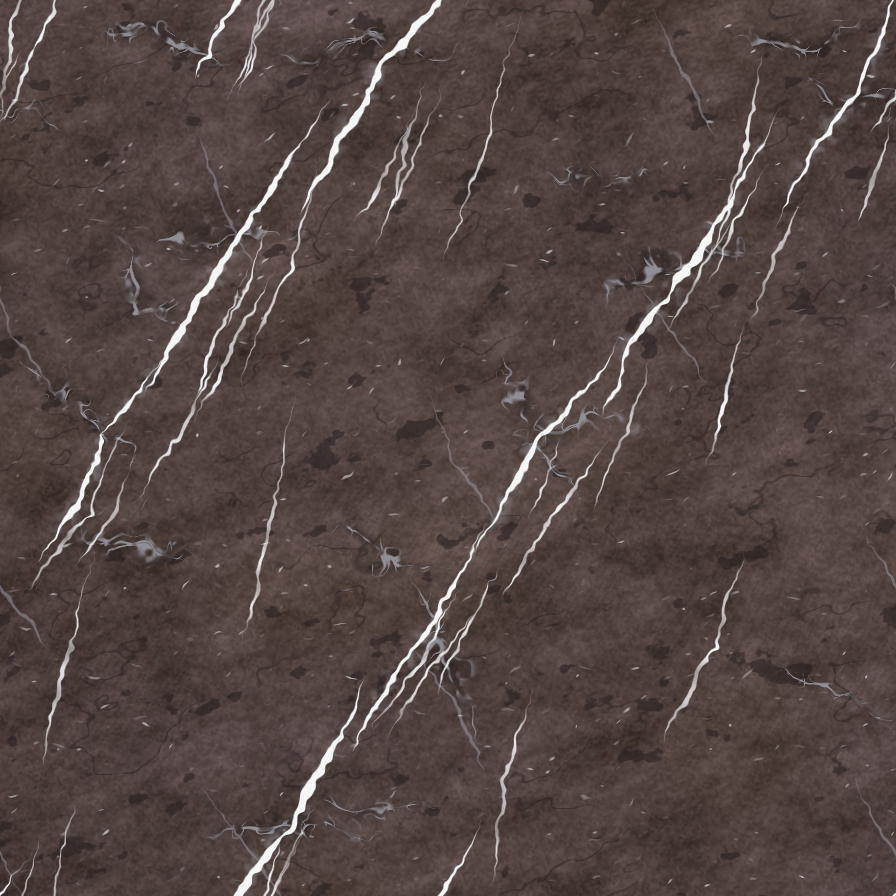
Give the GLSL for this texture, as a Shadertoy shader.

```glsl
// Dark brown marble: a grainy ground with fine dark cracks and pale flecks,
// crossed by two diagonal bands of white blades, thin steep veins and curly
// grey threads. Every vein is a tapered, noise-bent segment placed by hash.

const vec3 DARK_BROWN  = vec3(0.22, 0.172, 0.152);
const vec3 LIGHT_BROWN = vec3(0.42, 0.357, 0.35);
const vec3 CRACK_COLOR = vec3(0.14, 0.115, 0.115);
const vec3 GREY_VEIN   = vec3(0.57, 0.56, 0.59);
const vec3 WHITE_VEIN  = vec3(0.96, 0.965, 0.965);
const vec2 BAND_DIR    = vec2(0.606, 0.795);
const vec2 BAND_A      = vec2(0.04, 0.41);
const vec2 BAND_B      = vec2(0.23, -0.02);
const float BLADE_STEP = 0.26;
const float WIGGLE     = 0.011;
const float HALO_WIDTH = 0.014;
const int BLADES = 8;
const int BRANCHES = 3;
const int LOOSE_VEINS = 9;

float hash(vec2 p) { return fract(sin(dot(p, vec2(127.1, 311.7))) * 43758.5453); }

// Four random values from one hash
vec4 random4(float i) { return fract(hash(vec2(i + 3.0, 8.0)) * vec4(1.0, 17.3, 91.7, 371.1)); }

float noise(vec2 p) {
    vec2 c = floor(p), f = fract(p);
    f = f * f * (3.0 - 2.0 * f);
    return mix(mix(hash(c), hash(c + vec2(1, 0)), f.x),
               mix(hash(c + vec2(0, 1)), hash(c + vec2(1, 1)), f.x), f.y);
}

vec2 noise2(vec2 p) { return vec2(noise(p), noise(p + 57.3)) - 0.5; }

mat2 turn(float a) { return mat2(cos(a), -sin(a), sin(a), cos(a)); }

float fbm(vec2 p) {
    const mat2 OCTAVE = mat2(1.67, -1.15, 1.15, 1.67);
    float sum = 0.0, amp = 0.53;
    for (int i = 0; i < 4; i++) {
        sum += amp * noise(p);
        p = OCTAVE * p + 11.7;
        amp *= 0.5;
    }
    return sum;
}

// Even spread of points over the canvas
vec2 scatter(float i) { return fract(vec2(0.7549, 0.5698) * i + 0.3); }

// Tapered ragged segment wrapping at the borders: x is the core, y its halo
vec2 vein(vec2 p, vec2 centre, float angle, float halfLen, float halfWidth, float seed) {
    vec2 d = turn(angle) * (fract(p - centre + 0.5) - 0.5);
    if (abs(d.x) > halfLen || abs(d.y) > 0.03) return vec2(0.0);
    float s = seed * 7.31, t = d.x / halfLen;
    float fine = noise(vec2(d.x * 110.0, s));
    d.y += WIGGLE * (1.6 * noise(vec2(d.x * 10.0, s)) + 0.7 * noise(vec2(d.x * 38.0, s))
                   + 0.3 * fine - 1.3);
    float taper = (1.0 - t * t) * (1.0 - 0.5 * t);
    float w = halfWidth * taper * (0.1 + 0.8 * noise(vec2(d.x * 22.0, s + 9.0)) + 0.6 * fine);
    float soft = max(1.0 / iResolution.y, 0.0015);
    float core = clamp((w - abs(d.y)) / soft + 0.5, 0.0, 1.0) * clamp(2.0 * w / soft, 0.0, 1.0);
    return vec2(core, clamp(1.3 * taper - abs(d.y) / HALO_WIDTH, 0.0, 1.0));
}

// Small tilted chips, one at most per cell
float flecks(vec2 p, float cells) {
    vec2 id = floor(p * cells);
    if (hash(id + cells) > 0.36) return 0.0;
    vec2 centre = 0.3 + 0.4 * vec2(hash(id + 5.1), hash(id + 9.7));
    vec2 q = turn(0.35 + 1.4 * (hash(id + 2.3) - 0.5)) * (fract(p * cells) - centre) / cells;
    vec2 size = vec2(mix(0.06, 0.17, hash(id + 4.4)) / cells, mix(0.0008, 0.0015, hash(id + 6.6)));
    float strength = hash(id + 8.8);
    return (1.0 - smoothstep(0.4, 1.5, length(q / size))) * (0.1 + 0.7 * strength * strength * strength);
}

vec3 ground(vec2 p) {
    vec2 g = turn(0.35) * p;
    float tone = 0.47 + 0.5 * (fbm(p * 4.0) - 0.5) + 0.8 * (fbm(g * vec2(15.0, 28.0)) - 0.5)
               + 0.3 * (noise(g * vec2(90.0, 130.0)) - 0.5) + 0.35 * (noise(g * 330.0) - 0.5);
    vec3 col = mix(DARK_BROWN, LIGHT_BROWN, tone);
    col *= mix(vec3(1.01, 0.99, 0.95), vec3(1.0, 0.995, 1.02), noise(p * 6.0 + 20.0));

    // Dark cracks and blots
    float ridge = abs(fbm(g * vec2(11.0, 19.0) + 3.0) - 0.5);
    float crack = (1.0 - smoothstep(0.0, 0.022, ridge)) * smoothstep(0.45, 0.7, noise(p * 15.0 + 31.0));
    float blot = smoothstep(0.70, 0.76, fbm(g * vec2(28.0, 42.0) + 70.0));
    return mix(col, CRACK_COLOR, max(0.45 * crack, 0.55 * blot));
}

void mainImage(out vec4 fragColor, in vec2 fragCoord) {
    vec2 p = fragCoord / iResolution.y;
    vec2 rough = p + 0.0035 * noise2(p * 130.0);
    vec2 curled = p + 0.034 * noise2(p * 22.0) + 0.02 * noise2(p * 65.0);
    vec2 side = vec2(BAND_DIR.y, -BAND_DIR.x);
    vec2 blade = vec2(0.0), thread = vec2(0.0);
    float thin = 0.0, grey = 0.0;

    // Two bands of blades with side branches and curly threads
    for (int i = 0; i < BLADES; i++) {
        float n = float(i);
        vec4 r = random4(n);
        vec2 centre = i < 3 ? BAND_A : BAND_B;
        centre += BAND_DIR * BLADE_STEP * (i < 3 ? n + 0.5 : n - 2.5) + side * 0.03 * (r.x - 0.5);
        blade = max(blade, vein(rough, centre, mix(0.98, 1.07, r.y), mix(0.15, 0.21, r.z),
                                mix(0.002, 0.0056, r.w), n));
        thread = max(thread, vein(curled, centre + side * 0.1 * (r.y - 0.4), 1.6 * (r.z - 0.75),
                                  0.1, 0.0025, n + 70.0));
        for (int j = 0; j < BRANCHES; j++) {
            float m = n * 5.0 + float(j) + 20.0;
            vec4 b = random4(m);
            vec2 c = centre + side * mix(0.01, 0.085, b.x) + BAND_DIR * 0.2 * (b.y - 0.5);
            thin = max(thin, vein(rough, c, mix(1.0, 1.35, b.z), mix(0.05, 0.12, b.w), 0.0019, m).x);
        }
    }

    // Loose steep veins, grey counter veins and threads
    for (int i = 0; i < LOOSE_VEINS; i++) {
        float n = float(i) + 100.0;
        vec4 r = random4(n);
        thin = max(thin, vein(rough, scatter(n), mix(1.2, 1.42, r.x), mix(0.08, 0.17, r.y),
                              mix(0.0014, 0.0026, r.z), n).x);
        grey = max(grey, 0.6 * vein(rough, scatter(n + 40.0), mix(1.95, 2.2, r.w), 0.09, 0.0017, n + 40.0).x);
        thread = max(thread, vein(curled, scatter(n + 23.0), 1.4 * (r.y - 0.7), 0.085, 0.0022, n + 120.0));
    }

    // Threads broken into loops and specks
    float speck = noise(p * 120.0);
    float loops = 1.0 - smoothstep(0.02, 0.09, abs(noise(curled * 75.0) - 0.5));
    float curl = max(thread.x, thread.y * loops) * smoothstep(0.1, 0.7, speck);
    grey = max(grey, 0.5 * blade.y * smoothstep(0.45, 0.9, speck));

    // Layers from the ground up
    vec3 col = mix(ground(p), CRACK_COLOR, 0.6 * thread.y * noise(p * 70.0 + 5.0));
    col = mix(col, GREY_VEIN, max(grey, curl));
    col = mix(col, WHITE_VEIN * 0.85, max(flecks(rough, 22.0), flecks(rough + 0.37, 40.0)));
    col = mix(col, WHITE_VEIN, max(blade.x, min(thin * mix(0.4, 1.1, noise(p * 40.0)), 1.0)));
    fragColor = vec4(col, 1.0);
}
```
